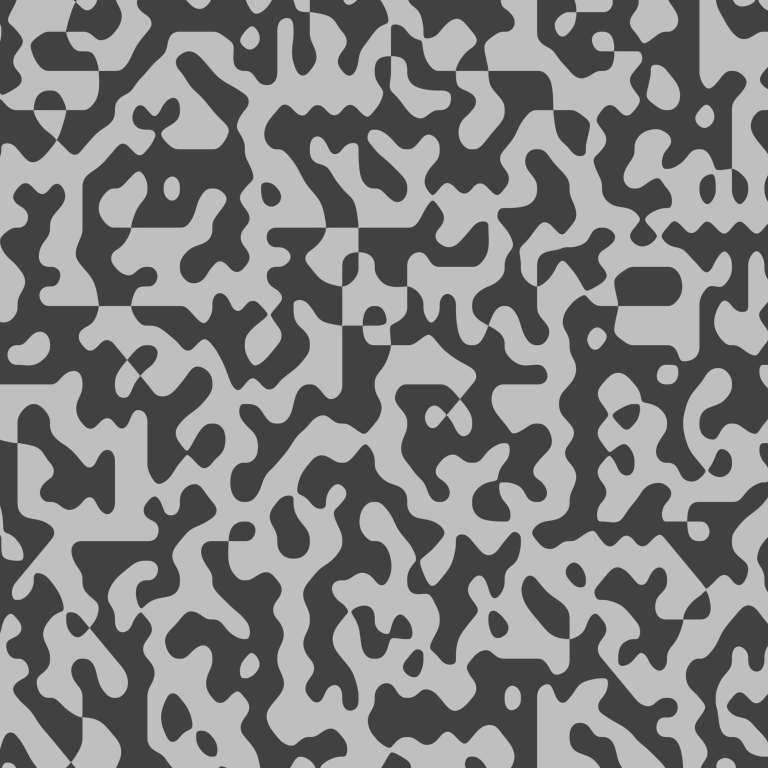
A Shadertoy shader for this texture:

```glsl
// Two-tone camouflage of winding grey blobs: one octave of gradient noise on
// slightly tall cells, cut at zero. Gradients take only eight directions, so
// some borders run dead straight along cell edges and meet in sharp crossings.

const vec2 CELLS = vec2(23.65, 19.6);   // noise cells across the canvas
const vec2 LATTICE_SHIFT = vec2(0.46, 0.21);
const float EDGE_SOFTNESS = 0.75;       // half width of a border, in pixel steps
const vec3 DARK_GREY = vec3(0.253);
const vec3 LIGHT_GREY = vec3(0.75);

// Integer hash of a lattice point
uint hashCell(ivec2 cell, uint seed) {
    uvec2 q = uvec2(cell + 4096);
    uint h = q.x * 0x9E3779B1u ^ q.y * 0x85EBCA77u ^ seed * 0xC2B2AE3Du;
    h = (h ^ (h >> 16)) * 0x7FEB352Du;
    h = (h ^ (h >> 15)) * 0x846CA68Bu;
    return h ^ (h >> 16);
}

// One of eight unit vectors: four along the axes, four diagonal
vec2 latticeGradient(ivec2 cell, uint seed) {
    uint h = hashCell(cell, seed);
    float side = (h & 1u) == 0u ? 1.0 : -1.0;
    float turn = (h & 2u) == 0u ? 1.0 : -1.0;
    if ((h & 4u) == 0u) return vec2(side, turn) * sqrt(0.5);
    return turn > 0.0 ? vec2(side, 0.0) : vec2(0.0, side);
}

// Contribution of one cell corner
float cornerRamp(ivec2 cell, ivec2 corner, vec2 local, uint seed) {
    return dot(latticeGradient(cell + corner, seed), local - vec2(corner));
}

// Gradient noise with quintic blending, zero at every lattice point
float gradientNoise(vec2 p, uint seed) {
    ivec2 cell = ivec2(floor(p));
    vec2 f = fract(p);
    vec2 blend = f * f * f * (f * (f * 6.0 - 15.0) + 10.0);
    float bottom = mix(cornerRamp(cell, ivec2(0, 0), f, seed),
                       cornerRamp(cell, ivec2(1, 0), f, seed), blend.x);
    float top = mix(cornerRamp(cell, ivec2(0, 1), f, seed),
                    cornerRamp(cell, ivec2(1, 1), f, seed), blend.x);
    return mix(bottom, top, blend.y);
}

// Smooth step at zero, as wide as the local slope asks for
float softThreshold(float value, float softness) {
    float slope = length(vec2(dFdx(value), dFdy(value)));
    float halfWidth = max(slope * softness, 1e-5);
    return smoothstep(-halfWidth, halfWidth, value);
}

void mainImage(out vec4 fragColor, in vec2 fragCoord) {
    vec2 uv = fragCoord / iResolution.xy;
    float noise = gradientNoise(uv * CELLS + LATTICE_SHIFT, 7u);
    float light = softThreshold(noise, EDGE_SOFTNESS);
    fragColor = vec4(mix(DARK_GREY, LIGHT_GREY, light), 1.0);
}
```
